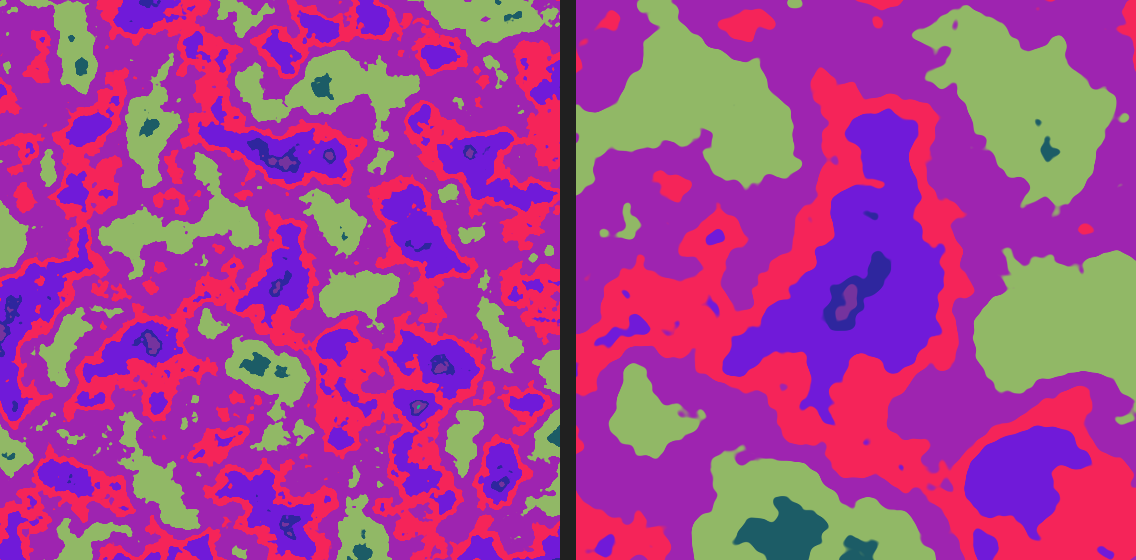
Left, the full canvas; right, a detail of the centre.
A three.js fragment shader for this texture:

```glsl
varying vec2 vUv;

const float TAU = 6.2831853;

// Palette, from the lowest level to the highest
const vec3 DEEP_TEAL = vec3(0.11, 0.36, 0.40);
const vec3 MOSS = vec3(0.57, 0.72, 0.40);
const vec3 PURPLE = vec3(0.62, 0.14, 0.69);
const vec3 CRIMSON = vec3(0.96, 0.14, 0.35);
const vec3 VIOLET = vec3(0.44, 0.10, 0.85);
const vec3 NAVY = vec3(0.18, 0.15, 0.62);
const vec3 PLUM = vec3(0.46, 0.20, 0.62);
const vec3 JADE = vec3(0.10, 0.70, 0.53);

float hash(vec2 p) {
  return fract(sin(dot(p, vec2(127.1, 311.7))) * 43758.5453);
}

// Slope of a random unit gradient at a lattice corner
float cornerSlope(vec2 cell, vec2 offset) {
  float angle = TAU * hash(cell);
  return dot(vec2(cos(angle), sin(angle)), offset);
}

float gradientNoise(vec2 p) {
  vec2 cell = floor(p);
  vec2 f = p - cell;
  vec2 w = f * f * (3.0 - 2.0 * f);
  vec2 right = vec2(1.0, 0.0);
  vec2 up = vec2(0.0, 1.0);
  float low = mix(cornerSlope(cell, f), cornerSlope(cell + right, f - right), w.x);
  float high = mix(cornerSlope(cell + up, f - up), cornerSlope(cell + 1.0, f - 1.0), w.x);
  return mix(low, high, w.y);
}

// Layered noise with zero mean, scaled to unit standard deviation
float terrain(vec2 p, float gain) {
  const float NOISE_DEVIATION = 0.2117;
  float sum = 0.0;
  float power = 0.0;
  float amplitude = 1.0;
  for (int i = 0; i < 5; i++) {
    sum += amplitude * gradientNoise(p);
    power += amplitude * amplitude;
    amplitude *= gain;
    p = p * 2.0 + vec2(17.37, 9.61);
  }
  return sum / (NOISE_DEVIATION * sqrt(power));
}

// Paints everything above a level, with a thin soft edge
vec3 paintAbove(vec3 base, vec3 tint, float level, float height, float softness) {
  return mix(base, tint, smoothstep(level - softness, level + softness, height));
}

void main() {
  float height = terrain(vUv * 8.0 + vec2(3.4, 21.7), 0.5);
  float softness = 0.03;

  // Stacked contour bands
  vec3 color = DEEP_TEAL;
  color = paintAbove(color, MOSS, -2.5, height, softness);
  color = paintAbove(color, PURPLE, -0.91, height, softness);
  color = paintAbove(color, CRIMSON, 0.19, height, softness);
  color = paintAbove(color, VIOLET, 0.9, height, softness);
  color = paintAbove(color, NAVY, 2.03, height, softness);
  color = paintAbove(color, PLUM, 2.36, height, softness);
  color = paintAbove(color, JADE, 2.8, height, softness);

  gl_FragColor = vec4(color, 1.0);
}
```
